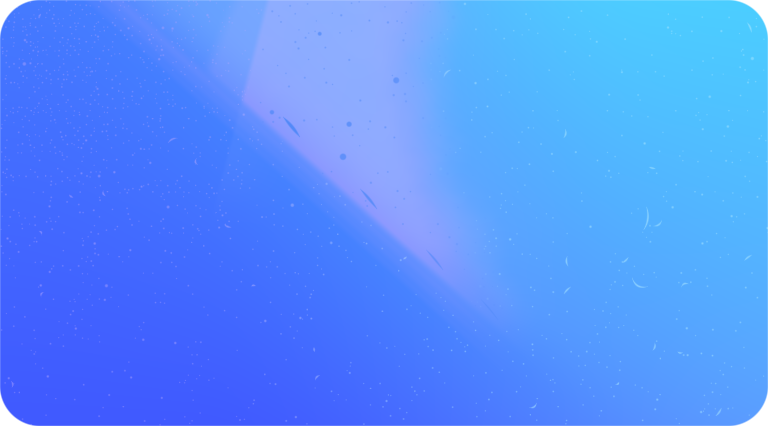
Give the GLSL for this background, as a Shadertoy shader.

```glsl
float hash(vec2 p) {
    return fract(sin(dot(p, vec2(127.1, 311.7))) * 43758.5453);
}

vec2 hash2(vec2 p) {
    return vec2(hash(p), hash(p + 19.7));
}

float noise(vec2 p) {
    vec2 cell = floor(p), f = fract(p);
    f = f * f * (3.0 - 2.0 * f);
    float low = mix(hash(cell), hash(cell + vec2(1.0, 0.0)), f.x);
    float high = mix(hash(cell + vec2(0.0, 1.0)), hash(cell + 1.0), f.x);
    return mix(low, high, f.y);
}

float fbm(vec2 p) {
    float sum = 0.0, weight = 0.5;
    for (int i = 0; i < 4; i++) {
        sum += weight * noise(p);
        p = p * 2.03 + 7.1;
        weight *= 0.5;
    }
    return sum;
}

float fill(float dist, float blur) {
    return 1.0 - smoothstep(-blur, blur, dist);
}

// Signed distance from a line through a point, positive along the normal
float side(vec2 p, vec2 point, vec2 normal) {
    return dot(p - point, normalize(normal));
}

float roundedBox(vec2 p, vec2 halfSize, float radius) {
    vec2 q = abs(p) - halfSize + radius;
    return length(max(q, 0.0)) + min(max(q.x, q.y), 0.0) - radius;
}

// Tapered stroke with a slight bend
float sliver(vec2 p, vec2 dir, float halfLen, float width, float bend) {
    vec2 q = vec2(dot(p, dir), dot(p, vec2(-dir.y, dir.x)));
    float along = q.x / halfLen;
    q.y += bend * halfLen * (along * along - 0.4);
    float taper = width * max(1.0 - along * along, 0.0);
    return max(abs(q.y) - taper, abs(q.x) - halfLen);
}

// One jittered dot per occupied grid cell
float specks(vec2 p, float cells, float density, float radius, float seed, float px) {
    vec2 id = floor(p * cells);
    vec2 centre = (id + 0.2 + 0.6 * hash2(id + seed)) / cells;
    float r = radius * mix(0.35, 1.0, hash(id + seed + 7.3));
    return fill(length(p - centre) - r, px) * step(hash(id + seed + 3.1), density);
}

// One randomly turned fibre per occupied grid cell
float fibres(vec2 p, float cells, float density, float halfLen, float seed, float px) {
    vec2 id = floor(p * cells);
    vec2 rnd = hash2(id + seed);
    vec2 centre = (id + 0.3 + 0.4 * rnd) / cells;
    float angle = 6.283 * hash(id + seed + 5.9);
    float len = halfLen * mix(0.35, 1.0, rnd.x);
    float d = sliver(p - centre, vec2(cos(angle), sin(angle)), len, 0.0018, rnd.y - 0.5);
    return fill(d, px) * step(hash(id + seed + 2.7), density);
}

vec3 backdrop(vec2 uv) {
    vec3 low = mix(vec3(0.25, 0.35, 1.0), vec3(0.36, 0.62, 1.0), smoothstep(0.25, 1.1, uv.x));
    vec3 high = mix(vec3(0.27, 0.48, 1.0), vec3(0.29, 0.81, 1.0), smoothstep(0.0, 0.85, uv.x));
    return mix(low, high, pow(uv.y, mix(1.15, 0.85, uv.x)));
}

void mainImage(out vec4 fragColor, in vec2 fragCoord) {
    vec2 uv = fragCoord / iResolution.xy;
    vec2 p = fragCoord / iResolution.y;
    float aspect = iResolution.x / iResolution.y;
    float px = 1.0 / iResolution.y;
    float cloud = fbm(p * 5.0);
    vec3 lilac = vec3(0.61, 0.69, 1.0);
    vec3 pink = vec3(0.61, 0.59, 1.0);
    vec3 col = backdrop(uv);

    // Beam planes: diagonal lower edge, two steep left edges, soft right edge
    float diag = side(p, vec2(0.305, 0.988), vec2(0.665, 0.747));
    float steep = side(p, vec2(0.629, 1.0), vec2(0.968, -0.250));
    float outer = side(p, vec2(0.552, 1.0), vec2(0.930, -0.366));
    float rightX = 0.99 + 0.30 * (1.0 - p.y) * (1.0 - p.y) + 0.10 * (cloud - 0.47);
    float rightFade = fill(p.x - rightX, 0.10);
    float lowFade = smoothstep(0.10, 0.48, p.y);

    // Wide haze to the right of the beam
    float haze = smoothstep(-0.05, 0.12, diag) * exp(-4.0 * max(p.x - rightX, 0.0));
    col = mix(col, vec3(0.46, 0.69, 1.0), 0.5 * haze * smoothstep(-0.1, 0.5, p.y));

    // Layered translucent panes
    float inner = smoothstep(-0.010, 0.016, diag) * rightFade * lowFade;
    float panes = 0.16 + 0.24 * smoothstep(-0.02, 0.02, outer) + 0.40 * smoothstep(-0.008, 0.008, steep);
    float rim = exp(-14.0 * max(diag, 0.0)) + 0.3 * exp(-pow((p.x - rightX + 0.03) / 0.06, 2.0));
    col = mix(col, mix(lilac, pink, clamp(rim, 0.0, 0.8)), inner * panes * (0.88 + 0.25 * cloud));

    // Faint parallel bands below the diagonal edge
    for (int i = 1; i <= 3; i++) {
        float band = smoothstep(-0.008, 0.008, diag + 0.020 * float(i)) * fill(diag, 0.012);
        col = mix(col, pink, 0.11 * band * fill(p.x - 1.12, 0.12));
    }
    float ghost = smoothstep(-0.006, 0.006, steep) * fill(diag, 0.01) * smoothstep(0.45, 0.65, p.y);
    col = mix(col, lilac, 0.08 * ghost * fill(p.x - 0.62, 0.08));

    // Blue dust and slivers inside the beam
    float beam = inner * smoothstep(0.0, 0.02, steep);
    vec3 ink = vec3(0.30, 0.53, 0.97);
    float dust = 0.5 * specks(p, 48.0, 0.20, 0.0024, 11.0, px);
    dust = max(dust, 0.7 * specks(p, 9.0, 0.16, 0.008, 23.0, px));
    col = mix(col, ink, dust * beam);
    for (int i = 0; i < 4; i++) {
        float k = float(i);
        vec2 centre = vec2(0.685, 0.702) + k * vec2(0.155, -0.143) + 0.013 * k * (3.0 - k) * vec2(1.0, -1.0);
        float d = sliver(p - centre, vec2(0.64, -0.768), 0.030, 0.0038 - 0.0008 * k, 0.03);
        col = mix(col, ink, (0.9 - 0.15 * k) * fill(d, px));
    }

    // Pale dust and fibres outside the beam, densest at the upper left
    float open = 1.0 - smoothstep(0.0, 0.5, beam);
    float corner = fill(uv.x - 0.22, 0.25) * smoothstep(0.2, 0.9, uv.y);
    vec3 chalk = mix(vec3(0.66, 0.62, 1.0), vec3(0.66, 0.90, 1.0), smoothstep(0.2, 0.7, uv.x));
    float grains = 0.5 * specks(p, 105.0, 0.05 + 0.32 * corner, 0.0017, 37.0, px);
    grains = max(grains, 0.55 * specks(p, 38.0, 0.07 + 0.10 * corner, 0.0026, 41.0, px));
    grains = max(grains, 0.5 * specks(p, 11.0, 0.06, 0.0050, 53.0, px));
    grains = max(grains, 0.6 * fibres(p, 14.0, 0.10, 0.012, 61.0, px));
    grains = max(grains, 0.65 * fibres(p, 7.0, 0.20 * smoothstep(0.6, 0.9, uv.x), 0.030, 73.0, px));
    col = mix(col, chalk, grains * open);

    // Rounded card on white
    float card = roundedBox(p - 0.5 * vec2(aspect, 1.0), 0.5 * vec2(aspect, 1.0), 0.094);
    fragColor = vec4(mix(vec3(1.0), col, fill(card, px)), 1.0);
}
```
